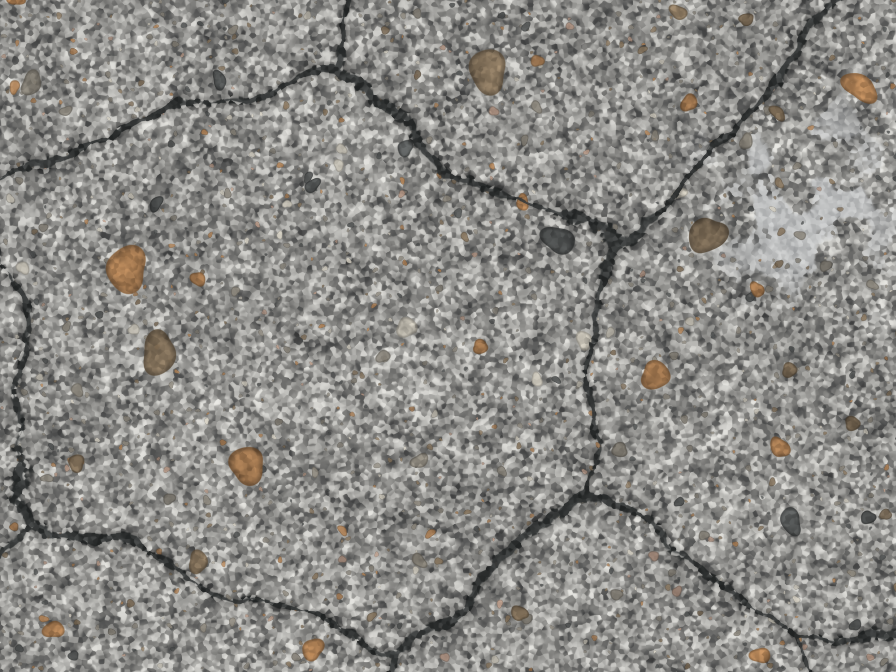
A Shadertoy shader for this texture:

```glsl
// Weathered concrete: sandy grey grain with scattered pebbles and thin dark cracks.
// Grain is softened cellular noise, pebbles are jittered wobbly ellipses, and the
// cracks follow the borders of large Voronoi cells bent by layered sines.

const vec3 CRACK_COLOUR = vec3(0.19, 0.20, 0.20);
const vec3 CHALK_COLOUR = vec3(0.80, 0.81, 0.82);

vec3 hash3(vec2 p) {
    vec3 h = fract(p.xyx * vec3(0.1031, 0.1030, 0.0973));
    h += dot(h, h.yxz + 33.33);
    return fract((h.xxy + h.yzz) * h.zyx);
}

// Random tone per cell, blended softly across cell borders
float softCells(vec2 p, float sharpness) {
    vec2 cell = floor(p);
    float tone = 0.0, total = 0.0;
    for (int y = -1; y <= 1; y++)
    for (int x = -1; x <= 1; x++) {
        vec2 id = cell + vec2(x, y);
        vec3 h = hash3(id);
        vec2 d = id + h.xy - p;
        float weight = exp(-sharpness * dot(d, d));
        tone += weight * h.z;
        total += weight;
    }
    return tone / max(total, 1e-5);
}

// Layered sines that bend straight borders into wandering ones
vec2 wander(vec2 p) {
    vec2 offset = vec2(0.0);
    float freq = 8.0;
    for (int i = 0; i < 5; i++) {
        vec2 phase = 1.6 * sin(p * freq * 0.63 + float(i) * 2.1);
        offset += sin(p.yx * freq + phase + vec2(0.4, 2.7)) / freq;
        freq *= 2.1;
    }
    return offset;
}

// Centre of a slab cell: staggered rows with jitter
vec2 slabCentre(vec2 id) {
    vec2 jitter = hash3(id + 17.0).xy - 0.5;
    return id + vec2(0.5 * mod(id.y, 2.0), 0.0) + 0.5 + 0.5 * jitter;
}

// Distance to the nearest border between slabs
float slabBorder(vec2 p) {
    vec2 cell = floor(p), nearest = vec2(9.0);
    for (int y = -2; y <= 2; y++)
    for (int x = -2; x <= 2; x++) {
        vec2 d = slabCentre(cell + vec2(x, y)) - p;
        if (dot(d, d) < dot(nearest, nearest)) nearest = d;
    }
    float border = 9.0;
    for (int y = -2; y <= 2; y++)
    for (int x = -2; x <= 2; x++) {
        vec2 d = slabCentre(cell + vec2(x, y)) - p;
        vec2 across = d - nearest;
        if (dot(across, across) > 1e-4)
            border = min(border, dot(0.5 * (d + nearest), normalize(across)));
    }
    return border;
}

vec3 stoneColour(float kind, float shade) {
    vec3 c = vec3(0.50, 0.48, 0.44);
    c = mix(c, vec3(0.48, 0.41, 0.32), step(0.34, kind));
    c = mix(c, vec3(0.64, 0.46, 0.29), step(0.55, kind));
    c = mix(c, vec3(0.68, 0.56, 0.49), step(0.67, kind));
    c = mix(c, vec3(0.77, 0.75, 0.70), step(0.76, kind));
    c = mix(c, vec3(0.27, 0.28, 0.28), step(0.87, kind));
    return c * (0.88 + 0.24 * shade);
}

// Scattered stones: colour in rgb, coverage in a
vec4 stones(vec2 p, float pitch, float density, vec2 radii, float edge, float salt) {
    vec4 result = vec4(0.0);
    vec2 cell = floor(p / pitch);
    for (int y = -1; y <= 1; y++)
    for (int x = -1; x <= 1; x++) {
        vec2 id = cell + vec2(x, y);
        vec3 place = hash3(id + salt), look = hash3(id + salt + 57.0);
        if (place.z > density) continue;
        vec2 v = p - (id + 0.15 + 0.7 * place.xy) * pitch;
        float turn = 6.2832 * look.y;
        v = mat2(cos(turn), sin(turn), -sin(turn), cos(turn)) * v;
        v.x *= 1.0 + 0.5 * look.z;
        float radius = mix(radii.x, radii.y, pow(look.x, 3.0));
        float angle = atan(v.y, v.x);
        float wobble = 0.12 * sin(2.0 * angle + turn) + 0.09 * sin(3.0 * angle + 9.0 * look.z);
        float d = length(v) - radius * (1.0 + wobble);
        float rim = mix(0.74, 1.0, smoothstep(0.0, 0.35, -d / radius));
        float kind = fract(place.z / density + look.z);
        vec3 colour = stoneColour(kind, look.y) * rim;
        result = mix(result, vec4(colour, 1.0), 1.0 - smoothstep(-edge, edge, d));
    }
    return result;
}

vec3 layStones(vec3 ground, vec4 stone, float opacity) {
    return mix(ground, stone.rgb / max(stone.a, 1e-3), stone.a * opacity);
}

void mainImage(out vec4 fragColor, in vec2 fragCoord) {
    vec2 p = fragCoord / iResolution.y;
    float edge = max(0.0013, 0.6 / iResolution.y);

    // Sandy ground in three grain sizes
    float fine = softCells(p * 155.0, 8.0) - 0.5;
    float medium = softCells(p * 74.0 + 31.0, 6.0) - 0.5;
    float patches = softCells(p * 7.0 + 5.0, 3.0) - 0.5;
    float tone = 0.568 + 0.44 * fine + 0.25 * medium + 0.08 * patches;
    vec3 colour = tone * mix(vec3(0.99, 1.0, 1.0), vec3(1.003, 1.0, 0.98), smoothstep(0.25, 0.5, tone));

    // Chalky stain near the upper right
    float stain = smoothstep(0.60, 0.78, softCells(p * 24.0 + 3.0, 5.0) + 0.2 * fine);
    stain *= 1.0 - smoothstep(0.06, 0.24, length(p - vec2(1.2, 0.7)));
    colour = mix(colour, CHALK_COLOUR, 0.65 * stain);

    // Grit, small stones, then pebbles
    colour = layStones(colour, stones(p, 0.019, 0.30, vec2(0.0022, 0.0050), edge, 211.0), 0.75);
    colour = layStones(colour, stones(p, 0.045, 0.30, vec2(0.0045, 0.0110), edge, 83.0), 0.82);
    vec4 pebbles = stones(p, 0.135, 0.48, vec2(0.0120, 0.0340), edge, 140.0);
    pebbles.rgb *= 1.0 + 0.22 * fine + 0.25 * medium;
    colour = layStones(colour, pebbles, 0.92);

    // Cracks of uneven width with a faint dirty margin
    float slabScale = 1.3;
    float border = slabBorder((p + 0.22 * wander(p)) * slabScale + vec2(0.3, 0.9)) / slabScale;
    float halfWidth = 0.0025 + 0.0045 * softCells(p * 17.0, 4.0);
    float d = border + 0.005 * fine + 0.004 * medium - halfWidth;
    colour *= 1.0 - 0.18 * (1.0 - smoothstep(0.0, 0.012, d));
    float crack = 1.0 - smoothstep(-edge, edge * 1.3, d);
    colour = mix(colour, CRACK_COLOUR + 0.16 * fine, 0.92 * crack);

    fragColor = vec4(clamp(colour, 0.0, 1.0), 1.0);
}
```
